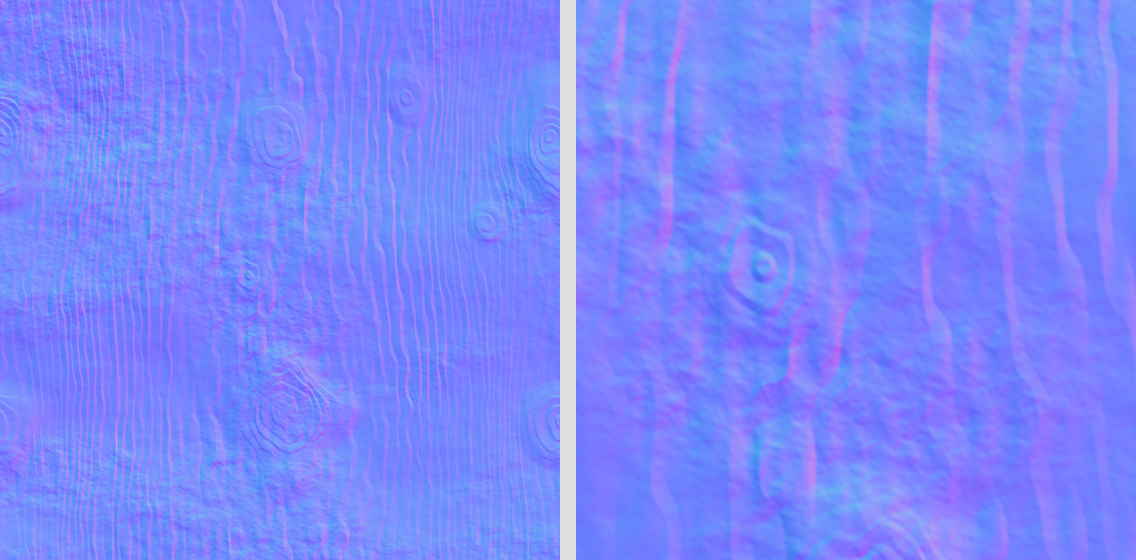
Left: the whole. Right: its middle third, enlarged.
Give the GLSL for this texture map, as a WebGL 2 fragment shader.

```glsl
#version 300 es
precision highp float;
// Normal map of weathered wood: upright grain ridges, ringed knots and rough patches.

uniform vec2 u_resolution;
out vec4 fragColor;

const float TAU = 6.2831853;
const float GRAIN_COUNT = 50.0;     // ridges across the canvas
const float GRAIN_SPREAD = 5.0;     // widens ridges at the centre
const float GRAIN_SLOPE = 0.062;
const float RING_COUNT = 62.0;      // knot rings per canvas width
const float RING_SLOPE = 0.062;
const float STEEP_SIDE = 0.28;      // share of a ridge facing right
const float ROUGH_HEIGHT = 0.0030;
const float STREAK_HEIGHT = 0.0016;
const float SWELL_HEIGHT = 0.007;
const float SAMPLE_STEP = 0.0013;
const vec2 MEAN_TILT = vec2(-0.05, 0.06);
const float BAND_TILT = 0.075;
const float BAND_PERIOD = 0.57;
const float BAND_CENTRE = 0.09;

// Knots: centre and radius
const int KNOT_COUNT = 7;
const vec3 KNOTS[KNOT_COUNT] = vec3[](
    vec3(0.49, 0.755, 0.085), vec3(0.515, 0.245, 0.125),
    vec3(0.44, 0.510, 0.050), vec3(0.995, 0.745, 0.125),
    vec3(0.73, 0.835, 0.055), vec3(0.00, 0.240, 0.080),
    vec3(0.87, 0.600, 0.040));

float hash(vec2 p) {
    vec3 q = fract(vec3(p.xyx) * 0.1031);
    q += dot(q, q.yzx + 33.33);
    return fract((q.x + q.y) * q.z);
}

float noise(vec2 p) {
    vec2 i = floor(p), f = fract(p);
    f = f * f * f * (f * (f * 6.0 - 15.0) + 10.0);
    return mix(mix(hash(i), hash(i + vec2(1, 0)), f.x),
               mix(hash(i + vec2(0, 1)), hash(i + vec2(1, 1)), f.x), f.y);
}

float fbm(vec2 p) {
    float sum = 0.0, weight = 0.5;
    for (int i = 0; i < 4; i++) {
        sum += weight * noise(p);
        p = mat2(0.8, 0.6, -0.6, 0.8) * p * 2.0 + 17.3;
        weight *= 0.5;
    }
    return sum;
}

// Lopsided ridge: gentle rise to the right, then a steep drop
float ridge(float phase) {
    float t = fract(phase);
    float strength = mix(0.35, 1.4, hash(vec2(floor(phase) + 60.0, 7.0)));
    return strength * min(t / (1.0 - STEEP_SIDE), (1.0 - t) / STEEP_SIDE);
}

float woodHeight(vec2 p) {
    vec2 wobble = vec2(noise(p * vec2(14, 11)), noise(p * vec2(12, 15) + 40.0)) - 0.5;
    float fineWobble = noise(p * vec2(60, 26) + 9.0) - 0.5;
    float x = p.x, rings = 0.0, ringMask = 0.0, dome = 0.0;

    // Knots push the grain aside and fill the gap with rings
    for (int i = 0; i < KNOT_COUNT; i++) {
        float radius = KNOTS[i].z;
        vec2 d = p - KNOTS[i].xy;
        d -= round(d);
        vec2 oval = d * vec2(1.0, 0.55);
        x -= 0.75 * d.x * exp(-dot(oval, oval) / (1.3 * radius * radius));
        float r = length(d * vec2(1.0, 0.85) + wobble * 0.35 * radius);
        float mask = 1.0 - smoothstep(0.45, 1.0, r / radius);
        rings += mask * ridge(r * RING_COUNT + fineWobble * 0.8 + float(i) * 5.3);
        ringMask = max(ringMask, mask);
        dome += 0.06 * radius * mask;
    }

    // Upright grain, finer towards the sides
    float phase = GRAIN_COUNT * x + GRAIN_SPREAD * sin(TAU * x);
    phase += 1.7 * noise(p * vec2(6.0, 3.5)) + 0.55 * fineWobble;
    float density = GRAIN_COUNT + TAU * GRAIN_SPREAD * cos(TAU * p.x);
    float worn = mix(0.35, 1.35, noise(p * vec2(22, 9) + 80.0));
    float grain = ridge(phase) * worn * GRAIN_SLOPE / density;
    float height = mix(grain, rings * RING_SLOPE / RING_COUNT, ringMask) + dome;

    // Chipped patches, short streaks and slow swelling
    float patches = smoothstep(0.35, 0.7, fbm(p * vec2(4, 6) + 3.0));
    height += ROUGH_HEIGHT * mix(0.4, 1.5, patches) * fbm(p * vec2(36, 44));
    height += STREAK_HEIGHT * mix(0.5, 1.2, patches) * noise(p * vec2(85, 22) + 5.0);
    height += SWELL_HEIGHT * noise(p * vec2(7, 9) + 21.0);
    return height;
}

void main() {
    vec2 uv = gl_FragCoord.xy / u_resolution;
    vec2 dx = vec2(SAMPLE_STEP, 0.0), dy = dx.yx;
    vec2 slope = vec2(woodHeight(uv + dx) - woodHeight(uv - dx),
                      woodHeight(uv + dy) - woodHeight(uv - dy)) / (2.0 * SAMPLE_STEP);

    // Broad level bands with ragged borders
    float ragged = 0.16 * (fbm(uv * vec2(4, 6) + 50.0) - 0.47);
    float band = cos(TAU * (uv.y + ragged - BAND_CENTRE) / BAND_PERIOD);
    vec2 tilt = MEAN_TILT + vec2(0.06 * (noise(uv * vec2(4, 5) + 70.0) - 0.5), BAND_TILT * band);

    vec3 normal = normalize(vec3(tilt - slope, 1.0));
    fragColor = vec4(0.5 + 0.5 * normal, 1.0);
}
```
